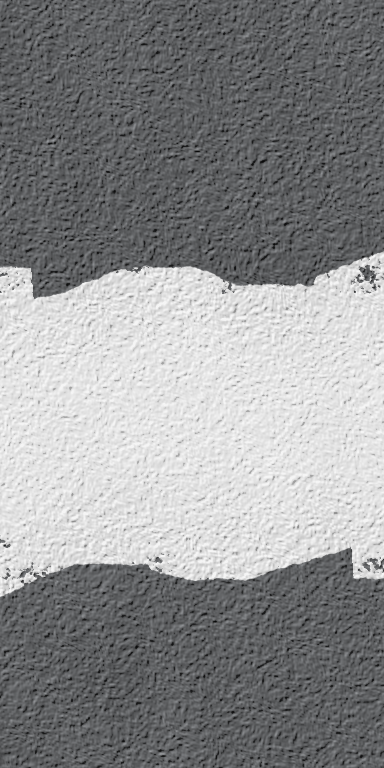
Give the GLSL for this texture, as a Shadertoy shader.

```glsl
// Rough plaster wall, dark grey, with a broad dry-brushed band of white paint.

float hash(vec2 cell) {
    vec3 h = fract(vec3(cell.xyx) * 0.1031);
    h += dot(h, h.yzx + 33.33);
    return fract((h.x + h.y) * h.z);
}

float noise(vec2 p) {
    vec2 i = floor(p), f = fract(p);
    f = f * f * (3.0 - 2.0 * f);
    return mix(mix(hash(i), hash(i + vec2(1, 0)), f.x),
               mix(hash(i + vec2(0, 1)), hash(i + vec2(1, 1)), f.x), f.y);
}

float fbm(vec2 p) {
    float sum = 0.0, amp = 0.5;
    for (int i = 0; i < 4; i++) {
        sum += amp * noise(p);
        p = mat2(1.6, 1.2, -1.2, 1.6) * p + 17.3;
        amp *= 0.5;
    }
    return sum / 0.9375;
}

float ramp(float a, float b, float x) {
    return clamp((x - a) / (b - a), 0.0, 1.0);
}

// Height field of the plaster grain, bent so that its ridges wander
float plaster(vec2 p) {
    vec2 q = p + 0.018 * vec2(noise(p * 17.0), noise(p * 17.0 + 40.0));
    return 0.6 * noise(q * vec2(98, 112)) + 0.4 * noise(q * 187.0 + 9.0);
}

// Outlines of the band: slow slopes broken by abrupt brush ends
float upperEdge(float x) {
    return 1.302 - 0.078 * ramp(0.081, 0.087, x)
         + 0.081 * smoothstep(0.08, 0.37, x)
         - 0.047 * smoothstep(0.50, 0.63, x)
         + 0.022 * ramp(0.815, 0.825, x)
         + 0.065 * ramp(0.82, 1.0, x);
}

float lowerEdge(float x) {
    return 0.445 + 0.086 * ramp(0.0, 0.19, x)
         - 0.016 * ramp(0.385, 0.395, x)
         - 0.025 * smoothstep(0.39, 0.50, x)
         + 0.080 * ramp(0.64, 0.905, x)
         - 0.078 * ramp(0.914, 0.922, x);
}

// Places where the brush ran dry: centre, then radii
float dryPatches(vec2 p) {
    vec4 patches[8] = vec4[8](
        vec4(0.03, 1.27, 0.07, 0.06), vec4(0.95, 1.28, 0.16, 0.07),
        vec4(0.59, 1.26, 0.06, 0.05), vec4(0.34, 1.30, 0.07, 0.02),
        vec4(0.07, 0.50, 0.13, 0.06), vec4(0.00, 0.59, 0.04, 0.05),
        vec4(0.41, 0.54, 0.06, 0.06), vec4(0.97, 0.53, 0.07, 0.05));
    float dry = 0.0;
    for (int i = 0; i < 8; i++) {
        vec2 d = (p - patches[i].xy) / patches[i].zw;
        dry = max(dry, exp(-dot(d, d)));
    }
    return dry;
}

void mainImage(out vec4 fragColor, in vec2 fragCoord) {
    vec2 p = fragCoord / iResolution.xy * vec2(1, 2);
    float pixel = 1.0 / iResolution.x;

    // Relief lit from the upper left
    vec2 toLight = vec2(-0.0021, 0.0025);
    float relief = plaster(p - toLight) - plaster(p + toLight);

    // Ragged band outline
    vec2 e = p + 0.012 * (vec2(fbm(p * 55.0), fbm(p * 55.0 + 31.0)) - 0.5);
    float inside = min(upperEdge(e.x) - e.y, e.y - lowerEdge(e.x));
    float band = smoothstep(-pixel, pixel, inside);

    // Dry paint only catches the high grains
    float dry = 0.72 * dryPatches(p) * (0.65 + 0.7 * noise(p * 24.0));
    dry = max(dry, 0.52 * exp(-max(inside, 0.0) / 0.022));
    dry = max(dry, 0.40 * smoothstep(0.62, 0.85, fbm(p * 13.0)));
    float grit = 0.5 * plaster(p) + 0.5 * fbm(p * 105.0 + 5.0);
    float paint = band * smoothstep(-0.07, 0.07, grit + 0.1 - 0.78 * dry);

    // Grey wall with broad mottling and faint upright streaks
    float tone = 0.367 + 0.05 * (fbm(p * 4.0) - 0.5)
               + 0.025 * (noise(p * vec2(45, 2)) - 0.5);
    tone += relief * 0.30 - 0.12 * smoothstep(0.2, 0.45, -relief);
    vec3 wall = tone * vec3(0.985, 1.0, 1.02);

    // White coat, smoother and brighter towards the middle of the band
    float depth = smoothstep(0.0, 0.28, inside);
    float light = mix(0.865, 0.892, depth) + 0.03 * (fbm(p * 7.0) - 0.5);
    light += relief * mix(0.30, 0.18, depth) - 0.15 * smoothstep(0.25, 0.5, -relief);
    vec3 coat = vec3(min(light, 0.96));

    fragColor = vec4(mix(wall, coat, paint), 1.0);
}
```
